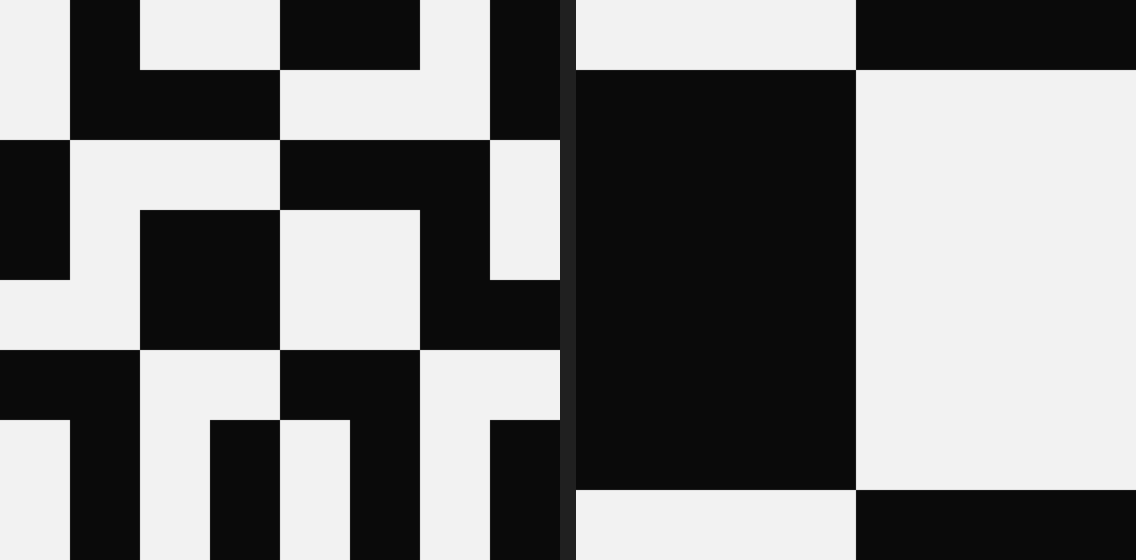
Left: the whole. Right: its middle third, enlarged.
This pattern is drawn by a Shadertoy shader. Its source:

```glsl
const int CELLS = 8;                // cells along each side
const int TALL_BLOCK = 4;           // rows in the upper, mirrored block
const float EDGE_PIXELS = 0.74;     // half width of the edge smoothing
const vec3 INK = vec3(0.04);
const vec3 PAPER = vec3(0.95);

// Whether the tone changes after column k in a row of the given motif
bool hasSeam(int motif, int k) {
    return k < 2 ? motif + k != 2 : motif == 3;
}

// 1 for a paper cell, 0 for an ink cell
float cellTone(ivec2 cell) {
    cell = clamp(cell, ivec2(0), ivec2(CELLS - 1));
    int row = CELLS - 1 - cell.y;
    int column = min(cell.x, CELLS - 1 - cell.x);

    // The right half mirrors and inverts the left
    bool paper = cell.x < CELLS / 2;

    // Upper block folds over its middle and inverts; lower rows come in pairs
    int motif = row / 2;
    if (row < TALL_BLOCK) {
        motif = min(row, TALL_BLOCK - 1 - row);
        if (row >= TALL_BLOCK / 2) paper = !paper;
    } else if (row == TALL_BLOCK + 1) {
        paper = !paper;
    }

    // Every seam between the outer side and this column flips the tone
    for (int k = 0; k < column; k++) {
        if (hasSeam(motif, k)) paper = !paper;
    }
    return paper ? 1.0 : 0.0;
}

void mainImage(out vec4 fragColor, in vec2 fragCoord) {
    float side = min(iResolution.x, iResolution.y);
    vec2 grid = fragCoord / side * float(CELLS);

    // Blend the four nearest cells across a thin edge
    vec2 corner = floor(grid - 0.5);
    float edge = EDGE_PIXELS * float(CELLS) / side;
    vec2 blend = smoothstep(0.5 - edge, 0.5 + edge, grid - 0.5 - corner);
    ivec2 cell = ivec2(corner);
    float lower = mix(cellTone(cell), cellTone(cell + ivec2(1, 0)), blend.x);
    float upper = mix(cellTone(cell + ivec2(0, 1)), cellTone(cell + ivec2(1, 1)), blend.x);

    fragColor = vec4(mix(INK, PAPER, mix(lower, upper, blend.y)), 1.0);
}
```
